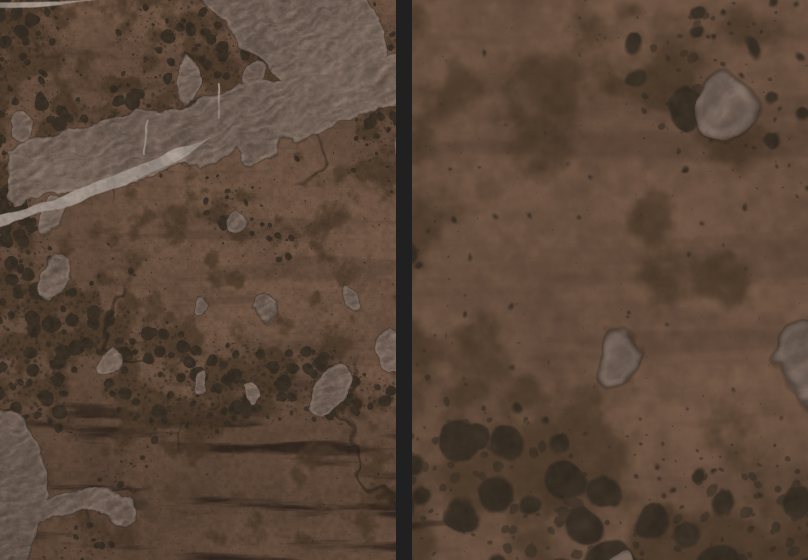
Left, the full canvas; right, a detail of the centre.
This texture is drawn by a WebGL 1 fragment shader. Its source:

```glsl
precision highp float;
// Polished slab of brown breccia: a mottled matrix with clustered dark grains,
// greyish streaky clasts (warped distance shapes) and tapering pale veins.
// Grains are scattered discs on a jittered grid, stains are fractal noise.
uniform vec2 u_resolution;

#define SPOT_SIZE 0.024
#define SPECK_SIZE 0.0095
#define CLAST_CELL 0.135
#define CLAST_CHANCE 0.55
#define EDGE_WARP 0.032
#define STREAK_SCALE 100.0
#define STREAK_DEPTH 0.13
#define GRAIN_DEPTH 0.055
#define MATRIX vec3(0.405, 0.310, 0.247)
#define STAIN vec3(0.275, 0.210, 0.152)
#define DARK vec3(0.205, 0.172, 0.135)
#define CLAST vec3(0.432, 0.368, 0.328)

float hash(vec2 p) {
  return fract(sin(dot(p, vec2(127.1, 311.7))) * 43758.545);
}

float noise(vec2 p) {
  vec2 i = floor(p), f = fract(p);
  f = f * f * (3.0 - 2.0 * f);
  return mix(mix(hash(i), hash(i + vec2(1, 0)), f.x),
             mix(hash(i + vec2(0, 1)), hash(i + vec2(1, 1)), f.x), f.y);
}

float fbm(vec2 p) {
  float sum = 0.0, amp = 0.516;
  for (int i = 0; i < 5; i++) {
    sum += amp * noise(p);
    p = mat2(1.6, 1.2, -1.2, 1.6) * p + 7.3;
    amp *= 0.5;
  }
  return sum;
}

mat2 rotate(float a) {
  return mat2(cos(a), sin(a), -sin(a), cos(a));
}

float capsule(vec2 p, vec2 a, vec2 b, float r) {
  vec2 d = b - a;
  return length(p - a - d * clamp(dot(p - a, d) / dot(d, d), 0.0, 1.0)) - r;
}

// Distance to scattered discs; amount swells them until they merge
float spots(vec2 p, float size, float amount) {
  vec2 q = p / size, cell = floor(q);
  float d = 1.0;
  for (int j = -1; j <= 1; j++)
    for (int i = -1; i <= 1; i++) {
      vec2 c = cell + vec2(i, j);
      vec2 center = c + vec2(hash(c), hash(c + 31.7));
      d = min(d, length(q - center) - 0.64 * amount * hash(c + 7.9) + 0.06);
    }
  return d * size;
}

// Small rounded clasts, rare near the bottom
float smallClasts(vec2 p) {
  vec2 cell = floor(p / CLAST_CELL);
  float d = 1.0;
  for (int j = -1; j <= 1; j++)
    for (int i = -1; i <= 1; i++) {
      vec2 c = cell + vec2(i, j);
      vec2 center = (c + 0.2 + 0.6 * vec2(hash(c + 3.1), hash(c + 17.3))) * CLAST_CELL;
      float present = step(hash(c + 5.7), CLAST_CHANCE) * step(0.3, center.y);
      vec2 q = rotate(1.2 * hash(c + 9.2) - 0.6) * (p - center);
      float r = mix(0.015, 0.044, pow(hash(c + 2.4), 1.6));
      d = min(d, mix(1.0, length(q * vec2(1.25, 0.85)) - r, present));
    }
  return d;
}

float clasts(vec2 p) {
  p += EDGE_WARP * (vec2(fbm(p * 13.0), fbm(p * 13.0 + 40.0)) - 0.5) * 2.0;
  float band = capsule(p, vec2(0.05, 0.685), vec2(0.76, 0.87), 0.052);
  float corner = capsule(p, vec2(0.47, 1.04), vec2(0.59, 0.91), 0.1);
  float foot = min(length((p - vec2(-0.03, 0.13)) * vec2(1.0, 0.75)) - 0.115,
                   capsule(p, vec2(0.0, 0.085), vec2(0.22, 0.1), 0.025));
  return min(min(band, corner), min(foot, smallClasts(p)));
}

// Pale veins: a long tapering one, one at the top, two hairlines
float veins(vec2 p) {
  float wob = 0.012 * (fbm(p * 18.0) - 0.5);
  float rise = 0.605 + 0.29 * p.x + 0.28 * p.x * p.x;
  float width = 0.0095 * smoothstep(0.385, 0.3, p.x) * (0.6 + 0.8 * noise(p * 22.0));
  float d = max(abs(p.y - rise + wob) * 0.92 - width, p.x - 0.375);
  float top = abs(p.y - 0.991 - 0.3 * p.x * p.x + wob * 0.4) - 0.005 * smoothstep(0.18, 0.05, p.x);
  d = min(d, max(top, p.x - 0.17));
  vec2 q = p + vec2(wob, 0.0);
  d = min(d, capsule(q, vec2(0.392, 0.79), vec2(0.39, 0.85), 0.0016));
  return min(d, capsule(q, vec2(0.26, 0.725), vec2(0.263, 0.785), 0.0016));
}

void main() {
  vec2 p = gl_FragCoord.xy / u_resolution.y;
  float px = 1.0 / u_resolution.y;
  float clastD = clasts(p);
  float inside = smoothstep(px, -px, clastD);
  float mottle = fbm(p * 26.0), fine = fbm(p * 130.0);

  // Matrix: mottling, dim lower part, faint horizontal smears
  vec3 col = MATRIX * (1.0 + 0.28 * (fbm(p * 7.0 + 3.0) - 0.5) + 0.16 * (mottle - 0.5));
  float smear = fbm(p * vec2(5.0, 45.0) + 11.0);
  float low = smoothstep(0.36, 0.22, p.y);
  col *= 1.0 - 0.09 * low - (0.12 + 0.3 * low) * smoothstep(0.5, 0.75, smear);

  // Clusters of stain and dark grains, thicker at left, sparse below
  float bias = 0.07 * smoothstep(0.3, 0.05, p.x) - 0.17 * smoothstep(0.32, 0.2, p.y);
  float cluster = smoothstep(0.43, 0.66, fbm(p * 6.5 + 19.0) + bias);
  col = mix(col, STAIN, 0.8 * smoothstep(0.45, 0.7, mottle + 0.22 * cluster - 0.08));
  vec2 w = p + 0.012 * (vec2(mottle, fbm(p * 45.0 + 8.0)) - 0.5);
  float grain = smoothstep(0.0015, -0.0015, spots(w, SPOT_SIZE, 0.18 + 0.95 * cluster));
  float speck = smoothstep(px, -px, spots(w + 0.37, SPECK_SIZE, 0.15 + 0.6 * cluster));
  float dark = max(grain, 0.65 * speck);

  // Thin broken cracks
  float crack = smoothstep(0.012, 0.002, abs(fbm(p * 4.0 + 52.0) - 0.5));
  col *= 1.0 - 0.28 * crack * smoothstep(0.45, 0.65, noise(p * 9.0));

  // Clasts: embossed slanted streaks, dark outline and paler rim
  vec2 s = rotate(-0.35) * p * vec2(STREAK_SCALE) + 3.0 * mottle;
  s.x *= 0.45;
  float relief = fbm(s) - fbm(s + vec2(0.25, -0.55));
  vec3 stone = CLAST * (1.0 + STREAK_DEPTH * 3.0 * relief + 0.22 * (fbm(p * 9.0) - 0.5));
  stone *= 1.0 - 0.08 * smoothstep(0.3, 0.2, p.y);
  stone += 0.035 * smoothstep(0.004, 0.0, abs(clastD + 0.005));
  col = mix(col, stone, inside);
  col *= 1.0 - 0.2 * smoothstep(0.0025, 0.0, abs(clastD));
  col = mix(col, DARK * (0.9 + 0.2 * fine), 0.92 * dark * (1.0 - 0.9 * inside));

  // Veins and overall surface grain
  vec3 pale = vec3(0.61, 0.565, 0.53) * (0.85 + 0.3 * mottle);
  col = mix(col, pale, 0.92 * smoothstep(px, -px, veins(p)));
  col *= 1.0 + GRAIN_DEPTH * 4.0 * (fine - 0.5);
  gl_FragColor = vec4(col, 1.0);
}
```
